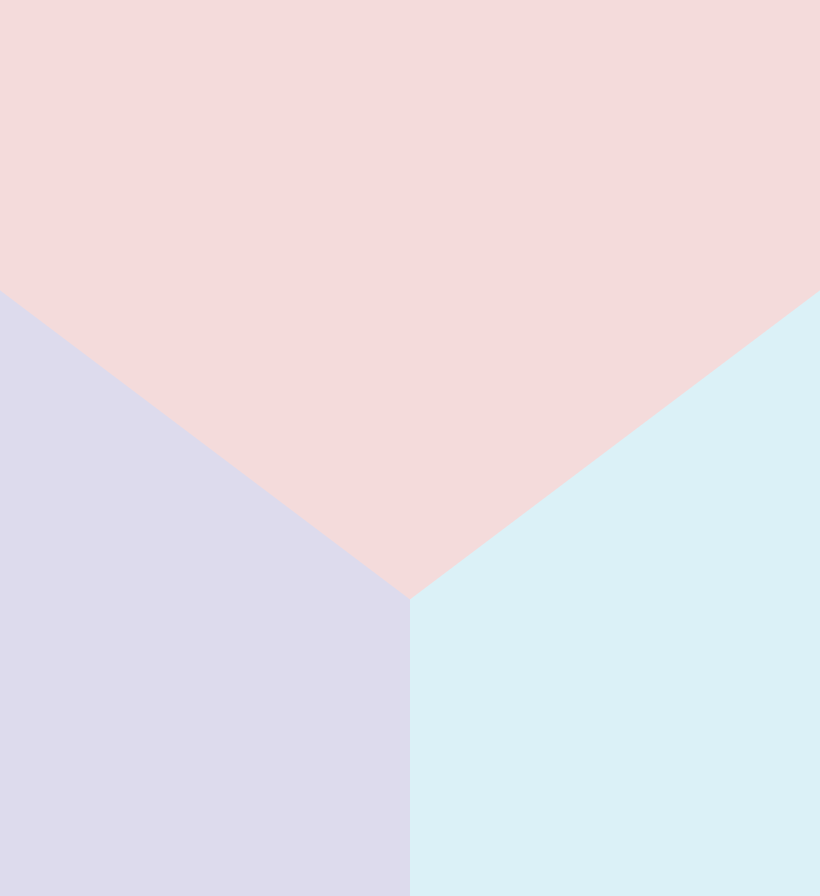
This background is drawn by a WebGL 1 fragment shader. Its source:

```glsl
precision highp float;
// Three flat pastel panels meeting in a Y: pink above, lavender left, pale blue right.
uniform vec2 u_resolution;

// Antialiased step: d is a signed offset, grad its change per canvas unit.
float edge(float d, vec2 grad) {
  return clamp(d / length(grad / u_resolution) + 0.5, 0.0, 1.0);
}

void main() {
  vec2 uv = gl_FragCoord.xy / u_resolution;
  float side = uv.x - 0.5;

  // Lower panels, split by the vertical seam
  vec3 lavender = vec3(0.867, 0.859, 0.929);
  vec3 paleBlue = vec3(0.859, 0.945, 0.969);
  vec3 color = mix(lavender, paleBlue, edge(side, vec2(1.0, 0.0)));

  // Upper panel, bounded by a V that rises to both sides
  float slope = 0.69;
  float aboveV = uv.y - 0.331 - slope * abs(side);
  vec3 pink = vec3(0.957, 0.859, 0.859);
  color = mix(color, pink, edge(aboveV, vec2(slope, 1.0)));

  gl_FragColor = vec4(color, 1.0);
}
```
